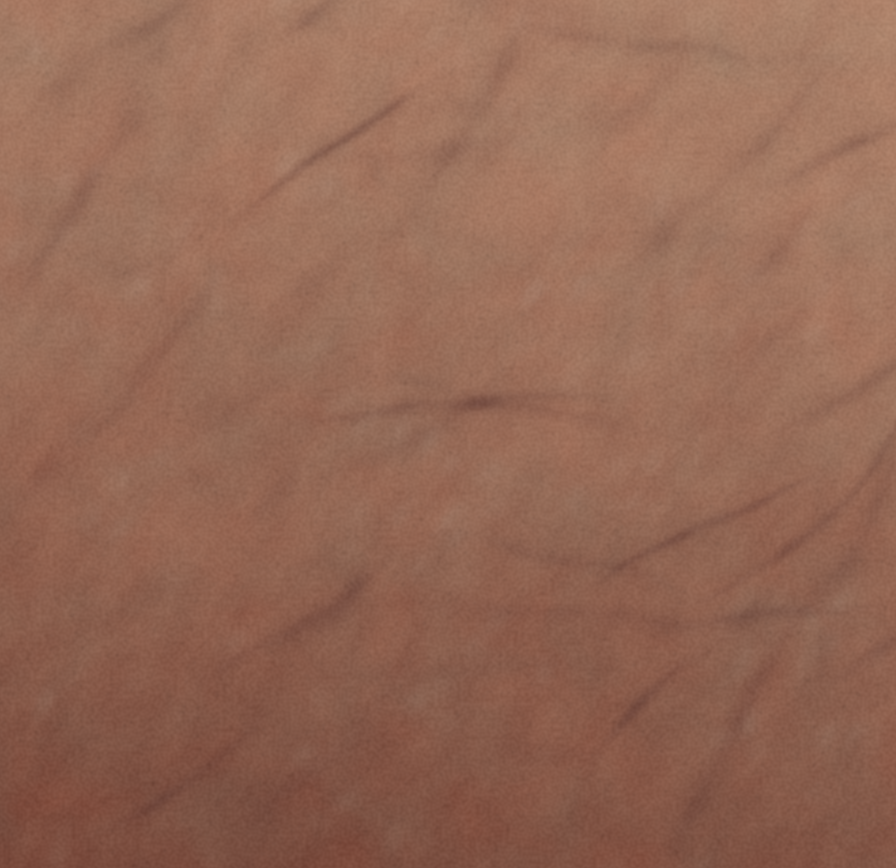
Reproduce this texture procedurally as a WebGL 2 fragment shader.

```glsl
#version 300 es
precision highp float;
// Close view of softly lit skin with diagonal creases, pale flecks and fine grain.

uniform vec2 u_resolution;
out vec4 fragColor;

const vec3 SHADE = vec3(0.47, 0.29, 0.235);
const vec3 LIGHT = vec3(0.68, 0.51, 0.415);
const vec3 CREASE = vec3(0.34, 0.20, 0.185);
const vec3 PALE = vec3(0.69, 0.565, 0.49);
const vec3 FLUSH = vec3(0.03, -0.012, -0.016);
const int CREASE_COUNT = 46;

// Integer hash: two random values in 0..1 for each cell.
vec2 hash2(vec2 cell, float seed) {
  uvec3 v = uvec3(ivec3(vec3(cell, seed)));
  v = v * 1664525u + 1013904223u;
  v.x += v.y * v.z; v.y += v.z * v.x; v.z += v.x * v.y;
  v ^= v >> 16u;
  v.x += v.y * v.z; v.y += v.z * v.x;
  return vec2(v.xy >> 8u) / 16777216.0;
}

vec2 gradientAt(vec2 cell, float seed) {
  float angle = 6.28319 * hash2(cell, seed).x;
  return vec2(cos(angle), sin(angle));
}

float gradientNoise(vec2 p, float seed) {
  vec2 cell = floor(p), f = fract(p);
  vec2 u = f * f * f * (f * (f * 6.0 - 15.0) + 10.0);
  vec2 e = vec2(0.0, 1.0);
  float a = dot(gradientAt(cell, seed), f);
  float b = dot(gradientAt(cell + e.yx, seed), f - e.yx);
  float c = dot(gradientAt(cell + e.xy, seed), f - e.xy);
  float d = dot(gradientAt(cell + e.yy, seed), f - e.yy);
  return 1.4 * mix(mix(a, b, u.x), mix(c, d, u.x), u.y);
}

float fractalNoise(vec2 p, float seed) {
  float sum = 0.0, gain = 0.55;
  for (int i = 0; i < 4; i++) {
    sum += gain * gradientNoise(p, seed + float(i));
    p = p * 2.03 + 7.3;
    gain *= 0.5;
  }
  return sum;
}

vec2 rotate(vec2 p, float angle) {
  float c = cos(angle), s = sin(angle);
  return vec2(c * p.x + s * p.y, c * p.y - s * p.x);
}

// Soft blobs, one per cell, most of them faint.
float flecks(vec2 p, float radius, float seed) {
  vec2 cell = floor(p);
  float sum = 0.0;
  for (int y = -1; y <= 1; y++)
    for (int x = -1; x <= 1; x++) {
      vec2 id = cell + vec2(x, y);
      vec2 offset = p - id - hash2(id, seed);
      float strength = pow(hash2(id, seed + 1.0).x, 3.0);
      sum += strength * exp(-dot(offset, offset) / (radius * radius));
    }
  return sum;
}

// Bent groove with tapering ends and a wide, faint shoulder.
float crease(vec2 p, float angle, float halfLength, float bend, float width) {
  vec2 q = rotate(p, angle);
  float along = q.x / halfLength;
  float dist = abs(q.y - bend * q.x * q.x);
  float taper = 1.0 - smoothstep(0.0, 1.0, abs(along));
  float w = width * (0.6 + 0.4 * taper);
  return taper * (0.68 * exp(-dist * dist / (w * w)) + 0.32 * exp(-dist / (2.2 * w)));
}

// Mostly rising grooves, crossed by a few long shallow ones; many faint, few deep.
float creaseField(vec2 p, float aspect) {
  float clear = 1.0;
  for (int i = 0; i < CREASE_COUNT; i++) {
    float n = float(i);
    vec2 a = hash2(vec2(n, 3.0), 43.0), b = hash2(vec2(n, 8.0), 59.0);
    vec2 center = fract(vec2(0.7549, 0.5698) * n + vec2(0.31, 0.12) + 0.15 * a.yx);
    center.x = pow(center.x, 0.7) * aspect;
    bool shallow = i % 4 == 0;
    float angle = shallow ? mix(-0.24, 0.12, a.x) : mix(0.45, 1.2, a.x);
    float halfLength = shallow ? mix(0.16, 0.34, a.y) : mix(0.06, 0.24, a.y);
    float bend = (b.x - 0.4) * (shallow ? 0.9 : 2.0);
    float depth = b.y * b.y * b.y;
    float strength = mix(0.1, 0.5, depth) * (shallow ? 0.7 : 1.0);
    float width = mix(0.0125, 0.0065, depth) * mix(0.8, 1.2, a.x);
    clear *= 1.0 - strength * crease(p - center, angle, halfLength, bend, width);
  }
  return 1.0 - clear;
}

void main() {
  vec2 p = gl_FragCoord.xy / u_resolution.y;
  float aspect = u_resolution.x / u_resolution.y;
  vec2 warp = vec2(gradientNoise(p * 9.0, 11.0), gradientNoise(p * 9.0, 12.0));

  // Light falls off toward the lower left, with soft mottling.
  float tone = 1.2 * p.y - 0.36 * p.y * p.y + 0.18 * p.x / aspect - 0.01;
  tone += 0.12 * fractalNoise(p * 4.0, 21.0);
  vec2 leaning = rotate(p + 0.012 * warp, 0.95);
  tone += 0.17 * fractalNoise(leaning * vec2(15.0, 27.0), 25.0);
  vec3 color = mix(SHADE, LIGHT, tone);
  color += FLUSH * fractalNoise(p * 9.0 + warp * 0.3, 31.0);

  // Pale raised flecks leaning with the creases, gathered in patches.
  float pale = flecks(leaning * vec2(19.0, 34.0), 0.36, 61.0);
  pale *= smoothstep(-0.5, 0.4, gradientNoise(p * 5.0, 65.0));
  color = mix(color, PALE * mix(0.84, 1.04, p.y), 0.34 * min(pale, 1.0));

  // Creases, broken up along their length.
  float groove = creaseField(p + 0.011 * warp, aspect);
  groove *= 0.95 + 0.7 * gradientNoise(p * 19.0, 71.0);
  color = mix(color, CREASE, clamp(groove, 0.0, 0.75));

  // Fine grain and tiny pores.
  color += 0.024 * gradientNoise(p * 230.0, 81.0) + 0.012 * gradientNoise(p * 110.0, 82.0);
  color *= 1.0 - 0.05 * min(flecks(p * 110.0, 0.25, 91.0), 1.0);

  fragColor = vec4(clamp(color, 0.0, 1.0), 1.0);
}
```
